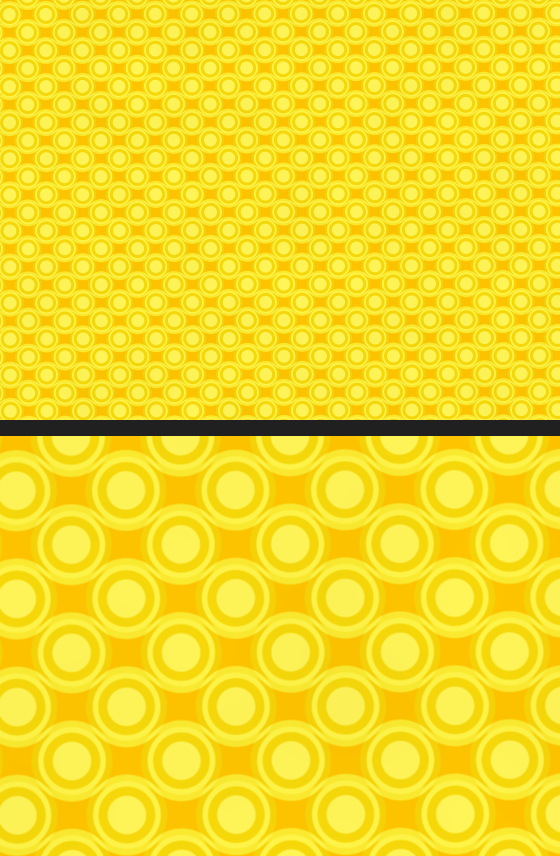
Top: the whole. Bottom: its middle third, enlarged.
Reproduce this pattern procedurally as a Shadertoy shader.

```glsl
// Overlapping yellow rosettes on an orange ground, set in a staggered lattice.
// Each pixel finds its two nearest rosette centres; the nearest gives the
// rings, the second marks the pale overlaps, and gradient noise varies the tone.

const float REPEATS_DOWN = 11.646;         // vertical repeats in the canvas
const vec2  PERIOD = vec2(1.012, 1.0);     // one repeat, in vertical repeats
const vec2  FIRST_CENTRE = vec2(0.289, 0.243);
const float TILT = 0.003;                  // slight rise of the rows

const float DISC_RADIUS = 0.178;
const float BAND_RADIUS = 0.262;
const float HALO_RADIUS = 0.313;
const float RIM_RADIUS  = 0.374;

const vec3 ORANGE = vec3(0.988, 0.762, 0.000);
const vec3 GOLD   = vec3(0.958, 0.842, 0.040);
const vec3 AMBER  = vec3(0.958, 0.820, 0.030);
const vec3 LEMON  = vec3(0.975, 0.910, 0.185);
const vec3 CREAM  = vec3(0.990, 0.950, 0.280);
const vec3 PALE   = vec3(0.992, 0.953, 0.340);

// Pseudo-random gradient at a lattice point.
vec2 gradientAt(vec2 node) {
    float angle = 6.2832 * fract(sin(dot(node, vec2(127.1, 311.7))) * 4375.85);
    return vec2(cos(angle), sin(angle));
}

float gradientNoise(vec2 p) {
    vec2 node = floor(p);
    vec2 f = p - node;
    vec2 e = vec2(1.0, 0.0);
    vec2 w = f * f * f * (f * (f * 6.0 - 15.0) + 10.0);
    float low = mix(dot(gradientAt(node), f),
                    dot(gradientAt(node + e.xy), f - e.xy), w.x);
    float high = mix(dot(gradientAt(node + e.yx), f - e.yx),
                     dot(gradientAt(node + e.xx), f - e.xx), w.x);
    return mix(low, high, w.y);
}

// Soft coverage of a circle at a given distance from its centre.
float circleCover(float dist, float radius, float soft) {
    return 1.0 - smoothstep(-soft, soft, dist - radius);
}

// Offset to the nearest centre in xy, distance to the second nearest in z.
vec3 nearestCentres(vec2 p, vec2 period) {
    vec2 q = p / period;
    vec2 cell = floor(vec2(q.x + q.y, q.x - q.y));
    vec2 nearest = vec2(9.0);
    float first = 9.0;
    float second = 9.0;
    for (int j = 0; j < 2; j++) {
        for (int i = 0; i < 2; i++) {
            vec2 node = cell + vec2(i, j);
            vec2 centre = 0.5 * vec2(node.x + node.y, node.x - node.y) * period;
            vec2 offset = p - centre;
            float dist = length(offset);
            if (dist < first) {
                second = first;
                first = dist;
                nearest = offset;
            } else {
                second = min(second, dist);
            }
        }
    }
    return vec3(nearest, second);
}

// Colour of one rosette layered from rim to disc over the ground.
vec3 rosette(vec2 offset, float secondDist, float soft) {
    float dist = length(offset);

    // The rim is amber at the sides and lemon above and below.
    float upright = smoothstep(-0.03, 0.09, abs(offset.y) - abs(offset.x));
    vec3 rim = mix(AMBER, LEMON, upright);

    vec3 colour = mix(ORANGE, rim, circleCover(dist, RIM_RADIUS, soft));
    colour = mix(colour, CREAM, circleCover(secondDist, RIM_RADIUS, soft));
    colour = mix(colour, CREAM, circleCover(dist, HALO_RADIUS, soft));
    colour = mix(colour, GOLD, circleCover(dist, BAND_RADIUS, soft));
    return mix(colour, PALE, circleCover(dist, DISC_RADIUS, soft));
}

void mainImage(out vec4 fragColor, in vec2 fragCoord) {
    // Square units, one per vertical repeat, with the rows slightly tilted.
    float scale = REPEATS_DOWN / iResolution.y;
    vec2 p = fragCoord * scale - FIRST_CENTRE;
    p += TILT * vec2(p.y, -p.x);

    vec3 near = nearestCentres(p, PERIOD);
    float soft = max(0.65 * scale, 0.012);
    vec3 colour = rosette(near.xy, near.z, soft);

    // Faint tone drift from one rosette to the next.
    colour *= 1.0 + 0.015 * gradientNoise(p * 0.7);
    fragColor = vec4(colour, 1.0);
}
```
